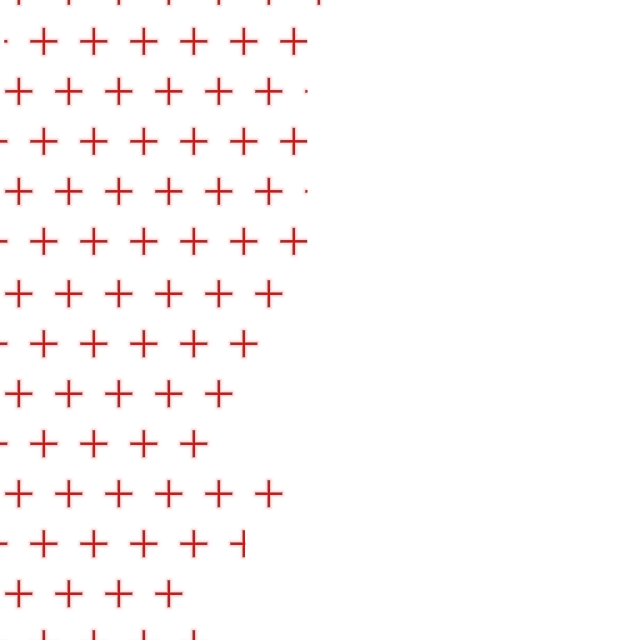
Give the GLSL for this pattern, as a Shadertoy shader.

```glsl
// A staggered field of thin red plus signs on white, cut off on the right by a
// stepped outline. Cells repeat by rounding, each row has its own right limit,
// and every plus is a pair of box distances with a soft pink halo.

#define UNITS 768.0       // design units across the canvas
#define PITCH 60.0        // spacing of columns and rows
#define ORIGIN vec2(22.6, 289.6)
#define SEAM_Y 320.5      // below this line the rows drop slightly
#define SEAM_SHIFT 2.9
#define ARM 16.2          // half length of a stroke
#define STROKE 1.55       // half width of a stroke
#define HALO_SIZE 2.4
#define HALO_STRENGTH 0.17

const vec3 PAPER = vec3(1.0);
const vec3 RED = vec3(0.72, 0.12, 0.12);
const vec3 MAROON = vec3(0.53, 0.22, 0.22);

float boxDistance(vec2 p, vec2 halfSize) {
    vec2 d = abs(p) - halfSize;
    return length(max(d, 0.0)) + min(max(d.x, d.y), 0.0);
}

float plusDistance(vec2 p) {
    return min(boxDistance(p, vec2(ARM, STROKE)),
               boxDistance(p, vec2(STROKE, ARM)));
}

// Right end of a row: tall block, shallow stairs, steep stairs, last step
float rightLimit(float row) {
    if (row < -4.5) return 400.0;
    if (row < 0.5) return 369.0;
    if (row < 4.5) return 352.0 - 30.0 * (row - 1.0);
    if (row < 7.5) return 354.4 - 60.0 * (row - 5.0);
    return 262.0;
}

void mainImage(out vec4 fragColor, in vec2 fragCoord) {
    // Design coordinates, measured downwards from the top left
    float unitsPerPixel = UNITS / iResolution.y;
    vec2 p = vec2(fragCoord.x, iResolution.y - fragCoord.y) * unitsPerPixel;
    float soft = max(0.8, 0.6 * unitsPerPixel);

    // Staggered grid: every even row moves by half a pitch
    float y = p.y - SEAM_SHIFT * step(SEAM_Y, p.y) - ORIGIN.y;
    float row = floor(y / PITCH + 0.5);
    float stagger = 0.5 * PITCH * (1.0 - mod(row, 2.0));
    float x = p.x - ORIGIN.x - stagger;
    vec2 cell = vec2(x - PITCH * floor(x / PITCH + 0.5), y - PITCH * row);

    // Stroke, halo and the outline that trims them
    float d = plusDistance(cell);
    float ink = 1.0 - smoothstep(-soft, soft, d);
    float falloff = max(d, 0.0) / HALO_SIZE;
    float halo = HALO_STRENGTH * exp(-falloff * falloff);
    float limit = rightLimit(row);
    float inside = 1.0 - smoothstep(limit - soft, limit + soft, p.x);
    if (row == -4.0) inside *= smoothstep(4.0, 6.0, p.x);

    // Strokes are bright red at the crossing and darker towards the tips
    vec3 strokeColor = mix(RED, MAROON, smoothstep(3.0, ARM, length(cell)));
    vec3 color = PAPER - vec3(0.0, halo, halo) * inside;
    color = mix(color, strokeColor, ink * inside);
    fragColor = vec4(color, 1.0);
}
```
